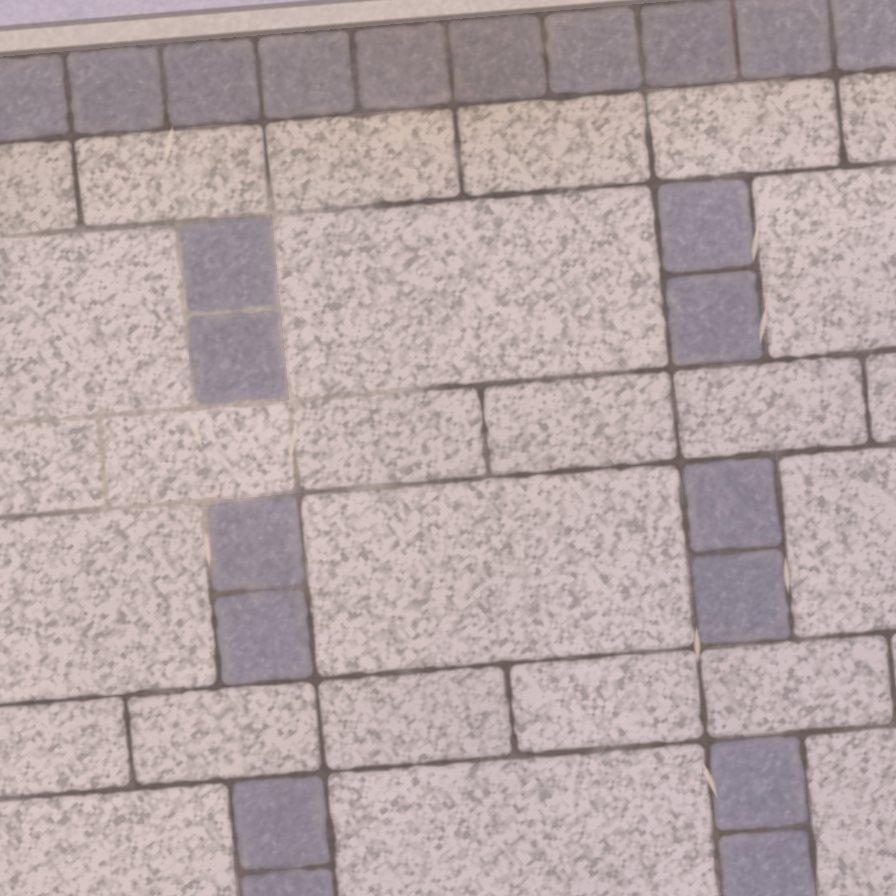
This texture is drawn by a Shadertoy shader. Its source:

```glsl
// Speckled paving in a skewed grid: courses of small blocks alternate with
// large slabs split by pairs of slate setts, below a slate header and a kerb.
// Each point finds its stone rectangle, then joints, grain and wear are added.

// Layout: y points down here, lengths are parts of the canvas
const vec2 ANCHOR = vec2(0.749, 0.4115);        // a corner shared by courses
const vec2 ALONG = vec2(0.1065, -0.0088);       // one sett along a course
const vec2 DOWN = vec2(0.0098, 0.1038);         // one sett across courses
const float MODULE = 0.105;                     // mean sett size
const float HEADER_BOTTOM = -3.0;
const float HEADER_TOP = -3.92;
const float JOINT = 0.027;                      // half joint, in setts
const float CORNER = 0.08;
const float SOFTNESS = 0.0017;
const float GRAIN = 125.0;
const int STRAWS = 9;

const vec3 STONE_LIGHT = vec3(0.835, 0.765, 0.75);
const vec3 STONE_SHADE = vec3(0.72, 0.66, 0.642);
const vec3 STONE_PIT = vec3(0.60, 0.55, 0.54);
const vec3 SLATE = vec3(0.585, 0.545, 0.585);
const vec3 SLATE_DUST = vec3(0.70, 0.64, 0.63);
const vec3 JOINT_DARK = vec3(0.42, 0.37, 0.355);
const vec3 JOINT_SAND = vec3(0.71, 0.645, 0.61);
const vec3 KERB_EDGE = vec3(0.80, 0.73, 0.71);
const vec3 KERB_TOP = vec3(0.76, 0.70, 0.75);
const vec3 STRAW = vec3(0.88, 0.80, 0.75);

float hash(vec2 p) {
    vec3 q = fract(p.xyx * vec3(0.1031, 0.1030, 0.0973));
    q += dot(q, q.yzx + 33.33);
    return fract((q.x + q.y) * q.z);
}

float noise(vec2 p) {
    vec2 i = floor(p), f = fract(p);
    f = f * f * (3.0 - 2.0 * f);
    return mix(mix(hash(i), hash(i + vec2(1, 0)), f.x),
               mix(hash(i + vec2(0, 1)), hash(i + vec2(1, 1)), f.x), f.y);
}

// Lower corner (xy) and size (zw) of the stone at grid point g
vec4 stoneAt(vec2 g, out bool isSlate) {
    float course = mod(g.y, 3.0);
    float column = mod(g.x, 5.0);
    isSlate = g.y < HEADER_BOTTOM || (course >= 1.0 && column < 1.0);
    if (g.y < HEADER_BOTTOM)
        return vec4(floor(g.x), HEADER_TOP, 1.0, HEADER_BOTTOM - HEADER_TOP);
    if (course < 1.0) return vec4(2.0 * floor(g.x / 2.0), floor(g.y), 2, 1);
    if (isSlate) return vec4(floor(g), 1, 1);
    return vec4(floor(g.x / 5.0) * 5.0 + 1.0, floor(g.y / 3.0) * 3.0 + 1.0, 4, 2);
}

float roundBox(vec2 p, vec2 halfSize, float r) {
    vec2 q = abs(p) - halfSize + r;
    return length(max(q, 0.0)) + min(max(q.x, q.y), 0.0) - r;
}

vec3 kerb(float rise, float grain, float aa) {
    vec3 c = mix(KERB_EDGE, KERB_TOP, smoothstep(0.27, 0.33, rise));
    c *= 0.95 + 0.10 * grain;
    float lip = 1.0 - smoothstep(0.012, 0.025 + aa, abs(rise - 0.30));
    float foot = 1.0 - smoothstep(0.03, 0.05 + aa, rise);
    return mix(c, JOINT_DARK, max(0.55 * lip, 0.75 * foot));
}

void mainImage(out vec4 fragColor, in vec2 fragCoord) {
    vec2 p = fragCoord / iResolution.xy;
    p.y = 1.0 - p.y;
    float aa = (SOFTNESS + 0.7 / iResolution.y) / MODULE;
    vec2 g = inverse(mat2(ALONG, DOWN)) * (p - ANCHOR);

    // Grain runs on a slant, with coarse and fine flecks
    vec2 slant = mat2(0.8, 0.6, -0.6, 0.8) * p * vec2(1.0, 1.15);
    float grain = 0.5 * noise(slant * GRAIN) + 0.5 * noise(slant * GRAIN * 1.7 + 7.0);
    float cloud = noise(p * 9.0 + 3.0);

    // Stone body
    bool isSlate;
    vec4 box = stoneAt(g, isSlate);
    float tint = hash(box.xy + 41.0);
    float edge = roundBox(g - box.xy - 0.5 * box.zw, 0.5 * box.zw - JOINT, CORNER);
    edge += 0.03 * (noise(p * 75.0) - 0.5) + 0.02 * (noise(p * 30.0) - 0.5);
    vec3 col = mix(STONE_SHADE, STONE_LIGHT, smoothstep(0.25, 0.72, grain));
    col = mix(col, STONE_PIT, 0.65 * (1.0 - smoothstep(0.16, 0.36, grain)));
    if (isSlate) {
        float dust = smoothstep(-0.16, 0.0, edge) * noise(p * 45.0);
        col = SLATE * (0.90 + 0.18 * grain);
        col = mix(col, SLATE_DUST, 0.6 * dust + 0.25 * smoothstep(0.65, 0.9, grain));
    }
    col *= 0.965 + 0.035 * tint + 0.035 * cloud;

    // Warm soil near the header middle, cool light to the lower right
    float soil = 1.0 - smoothstep(-3.2, -1.2, g.y + 0.6 * tint);
    soil *= 0.35 + 0.65 * exp(-pow((p.x - 0.5) / 0.2, 2.0));
    col *= mix(vec3(1), vec3(0.96, 0.93, 0.87), soil);
    col *= mix(vec3(1), vec3(0.97, 0.975, 1.01), smoothstep(0.8, 1.7, p.x + p.y));

    // Joints: dark gaps, filled with sand on the middle left
    float sand = 1.0 - smoothstep(0.16, 0.27, length((p - vec2(0.17, 0.43)) * vec2(0.8, 1.1))
                                  + 0.12 * (cloud - 0.5));
    vec3 gap = mix(JOINT_DARK, JOINT_SAND, sand) * (0.9 + 0.2 * grain);
    float wear = 0.66 + 0.34 * smoothstep(0.2, 0.6, noise(p * 22.0));
    col *= 1.0 - 0.08 * (1.0 - sand) * smoothstep(-0.07, 0.0, edge);
    col = mix(col, gap, wear * smoothstep(-aa, aa, edge));
    if (g.y < HEADER_TOP) col = kerb(HEADER_TOP - g.y, grain, aa);

    // Dry straws lodged beside the slate columns
    for (int i = 0; i < STRAWS; i++) {
        vec2 seed = vec2(float(i) * 3.7 + 1.0, 19.0);
        float side = step(0.5, hash(seed + 5.0));
        vec2 at = vec2(side - 5.0 * float(i % 2), mix(-3.0, 5.0, hash(seed)));
        vec2 d = g - at;
        d.x += (hash(seed + 9.0) - 0.5) * 0.6 * d.y;
        float blade = 0.03 * (1.0 - pow(abs(d.y) / 0.17, 2.0));
        col = mix(col, STRAW, 0.8 * smoothstep(-aa, aa, blade - abs(d.x)));
    }
    fragColor = vec4(clamp(col, 0.0, 1.0), 1.0);
}
```
